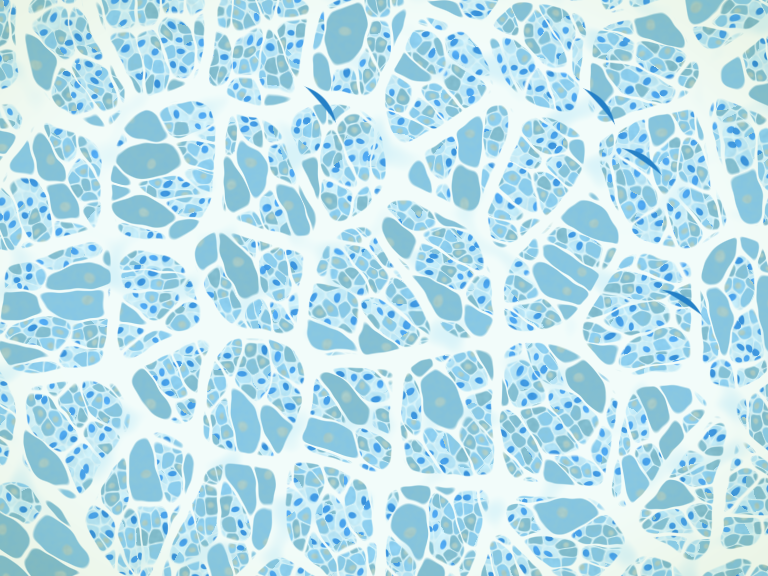
This texture is drawn by a WebGL 2 fragment shader. Its source:

```glsl
#version 300 es
precision highp float;
// Stained tissue section: rounded lobules parted by white channels, each split
// along its own direction into bundles, then into small cells and blue nuclei.
// Three nested rounded Voronoi layers, bent and mottled with gradient noise.

uniform vec2 u_resolution;
out vec4 fragColor;

struct Cell { float edge; vec2 id; vec2 offset; };

vec2 hash2(vec2 p) {
    vec3 q = fract(p.xyx * vec3(0.1031, 0.1030, 0.0973));
    q += dot(q, q.yzx + 33.33);
    return fract((q.xx + q.yz) * q.zy);
}

float gradientAt(vec2 corner, vec2 f) {
    float a = 6.2832 * hash2(corner).x;
    return dot(vec2(cos(a), sin(a)), f);
}

float noise(vec2 p) {
    vec2 i = floor(p), f = p - i;
    vec2 u = f * f * f * (f * (f * 6.0 - 15.0) + 10.0);
    vec2 x = vec2(1, 0);
    return mix(mix(gradientAt(i, f), gradientAt(i + x, f - x), u.x),
               mix(gradientAt(i + x.yx, f - x.yx), gradientAt(i + 1.0, f - 1.0), u.x), u.y);
}

float smoothMin(float a, float b, float k) {
    float h = max(k - abs(a - b), 0.0) / k;
    return min(a, b) - h * h * k * 0.25;
}

vec2 seed(vec2 id) { return id + 0.12 + 0.76 * hash2(id); }

// Nearest seed, then the rounded distance to the border of its cell
Cell voronoi(vec2 p, float rounding) {
    Cell c = Cell(8.0, vec2(0), vec2(8));
    vec2 base = floor(p);
    for (int y = -1; y <= 1; y++)
    for (int x = -1; x <= 1; x++) {
        vec2 id = base + vec2(x, y), d = seed(id) - p;
        if (dot(d, d) < dot(c.offset, c.offset)) { c.offset = d; c.id = id; }
    }
    for (int y = -2; y <= 2; y++)
    for (int x = -2; x <= 2; x++) {
        if (x == 0 && y == 0) continue;
        vec2 d = seed(c.id + vec2(x, y)) - p;
        float border = dot(0.5 * (d + c.offset), normalize(d - c.offset));
        c.edge = smoothMin(c.edge, border, rounding);
    }
    return c;
}

void main() {
    vec2 p = gl_FragCoord.xy / u_resolution.y;
    float aspect = u_resolution.x / u_resolution.y;
    float soft = max(1.0 / u_resolution.y, 0.0016);
    vec2 bent = p + 0.014 * vec2(noise(p * 9.0), noise(p * 9.0 + 40.0))
                  + 0.004 * vec2(noise(p * 34.0), noise(p * 34.0 + 70.0));

    vec3 white = vec3(0.95, 0.99, 0.98), pale = vec3(0.76, 0.92, 0.97);
    vec3 sky = vec3(0.55, 0.81, 0.94), slate = vec3(0.51, 0.74, 0.81);
    vec3 tan_ = vec3(0.67, 0.80, 0.78), blue = vec3(0.27, 0.62, 0.91);

    // Lobules, and the axes their contents follow
    Cell lobule = voronoi(bent * vec2(5.7, 5.0), 0.16);
    float angle = -0.75 + 1.7 * (hash2(lobule.id + 5.0).x - 0.5);
    vec2 axis = vec2(cos(angle), sin(angle));
    vec2 q = vec2(dot(axis, bent), dot(vec2(-axis.y, axis.x), bent));

    // Bundles between cracks, and cells inside the bundles
    Cell bundle = voronoi(q * vec2(10.0, 20.0) + lobule.id * 17.0, 0.18);
    Cell cell = voronoi(q * vec2(39.0, 49.0) + lobule.id * 31.0, 0.2);
    float lobuleEdge = lobule.edge / 5.3 - 0.0105 - 0.006 * noise(p * 6.0);
    float crackEdge = bundle.edge / 16.0 - 0.0024 - 0.003 * noise(p * 22.0);
    float tissue = smoothstep(-soft, soft, smoothMin(lobuleEdge, crackEdge, 0.006));

    // Channel ground with faint wisps
    vec3 ground = mix(white, pale, 0.55 * smoothstep(0.1, 0.5, noise(bent * 13.0 + 9.0)));

    // Plump cells with a brownish core
    vec2 h = hash2(cell.id + 3.0), hb = hash2(bundle.id + 8.0);
    float mottle = noise(p * 75.0) + 0.5 * noise(p * 150.0);
    vec3 body = mix(sky, slate, smoothstep(0.15, 0.85, h.x + 0.3 * mottle));
    float core = length(cell.offset / vec2(39.0, 49.0));
    body = mix(body, tan_, step(0.45, h.y) * (1.0 - smoothstep(0.002, 0.008, core)));

    // Small nucleated cells, gathered in patches
    float crowd = step(hash2(cell.id + 21.0).x, 0.42 + 0.75 * noise(p * 13.0 + 20.0));
    float turn = 3.14 * h.y;
    vec2 n = cell.offset / vec2(39.0, 49.0);
    n = vec2(dot(n, vec2(cos(turn), sin(turn))), dot(n, vec2(-sin(turn), cos(turn))));
    float nucleus = length(n * vec2(0.82, 1.15)) - 0.0054 - 0.0014 * h.x;
    vec3 halo = mix(mix(pale, white, 0.35 * h.y), sky, 0.45 * h.x);
    vec3 small = mix(blue + 0.1 * (h.y - 0.5), halo, smoothstep(-soft, soft, nucleus));
    vec3 inner = mix(body, small, crowd);
    float wall = cell.edge / 44.0 - 0.001 - 0.001 * noise(p * 45.0);
    inner = mix(mix(pale, white, 0.4), inner, max(smoothstep(-soft, soft, wall),
                crowd * (1.0 - smoothstep(-soft, soft, nucleus))));

    // Some bundles are one large undivided cell
    vec3 large = mix(sky, slate, 0.35 + 0.6 * hb.y + 0.4 * mottle);
    float largeCore = length(bundle.offset / vec2(10.0, 20.0)) + 0.002 * mottle;
    large = mix(large, tan_, 0.85 * (1.0 - smoothstep(0.005, 0.012, largeCore)));
    inner = mix(inner, large, step(hb.x, 0.2));
    vec3 color = mix(ground, inner + 0.035 * mottle, tissue);

    // A few dark tapering fibres
    for (float i = 0.0; i < 4.0; i++) {
        vec2 d = p - hash2(vec2(i, 11.0)) * vec2(aspect, 1.0);
        float a = -0.8 + 0.8 * (hash2(vec2(i, 4.0)).x - 0.5);
        d = vec2(d.x * cos(a) + d.y * sin(a), d.y * cos(a) - d.x * sin(a));
        float width = 0.005 * (1.0 - pow(d.x / 0.04, 2.0));
        float fibre = abs(d.y + 4.0 * d.x * d.x) - width;
        color = mix(color, vec3(0.14, 0.50, 0.78), 1.0 - smoothstep(-soft, soft, fibre));
    }

    // Warm falloff toward the corners
    float corner = length((p - vec2(0.5 * aspect, 0.5)) / vec2(aspect, 1.0));
    color *= mix(vec3(1), vec3(0.97, 0.97, 0.92), smoothstep(0.42, 0.72, corner));
    fragColor = vec4(clamp(color, 0.0, 1.0), 1.0);
}
```
